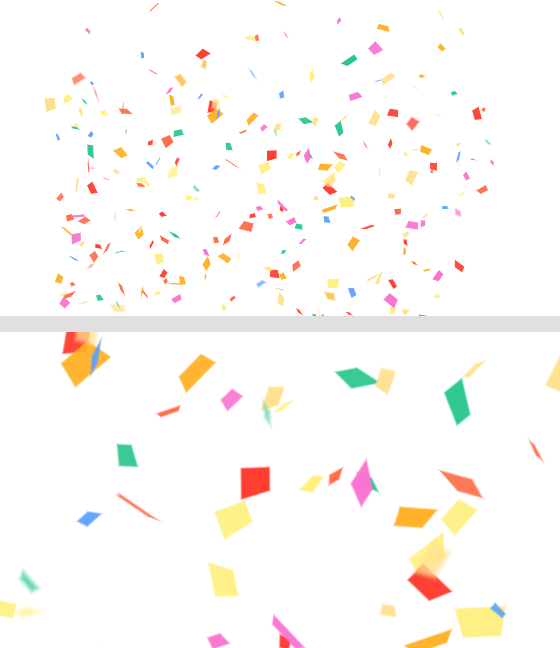
Top, the full canvas; bottom, a detail of the centre.
Write a Shadertoy shader that draws this pattern.

```glsl
// Tumbling paper confetti scattered over a white background.

// Lengths are in canvas heights.
const int LAYERS = 4;
const float CELL = 0.125;          // grid pitch, one piece at most per cell and layer
const float FILL = 0.8;            // chance that a cell holds a piece
const float LENGTH_MIN = 0.018;
const float LENGTH_MAX = 0.047;
const float TILT_MIN = 0.11;       // strongest foreshortening
const float TILT_MAX = 0.97;
const float TAPER = 0.14;          // perspective narrowing
const float EDGE_SHARP = 0.0016;
const float EDGE_BLURRED = 0.0045;
const float BLURRED_SHARE = 0.12;
const float TAU = 6.2831853;

const vec3 PAPER = vec3(1.0);
const vec3 PALETTE[8] = vec3[8](
    vec3(1.00, 0.24, 0.19),        // red
    vec3(1.00, 0.42, 0.28),        // coral
    vec3(1.00, 0.69, 0.14),        // amber
    vec3(1.00, 0.94, 0.50),        // lemon
    vec3(1.00, 0.88, 0.56),        // cream
    vec3(0.98, 0.45, 0.82),        // pink
    vec3(0.16, 0.78, 0.55),        // green
    vec3(0.37, 0.63, 1.00));       // blue

// Integer hash: three random values from 0 to 1.
vec3 hash3(ivec3 seed) {
    uvec3 v = uvec3(seed) * 1664525u + 1013904223u;
    v.x += v.y * v.z; v.y += v.z * v.x; v.z += v.x * v.y;
    v ^= v >> 16u;
    v.x += v.y * v.z; v.y += v.z * v.x; v.z += v.x * v.y;
    return vec3(v >> 8u) / 16777216.0;
}

mat2 rotation(float angle) {
    float c = cos(angle), s = sin(angle);
    return mat2(c, s, -s, c);
}

// Share of cells filled at a place: bare sides, thinner towards the top.
float density(vec2 uv) {
    float sides = smoothstep(0.07, 0.12, uv.x) * (1.0 - smoothstep(0.76, 0.95, uv.x));
    return FILL * sides * mix(1.0, 0.22, smoothstep(0.55, 0.92, uv.y));
}

// Signed distance to a rectangle foreshortened along a random axis.
float pieceDistance(vec2 p, vec2 halfSize, float spin, float axis, float tilt) {
    mat2 unproject = rotation(spin) * rotation(axis)
                   * mat2(1.0, 0.0, 0.0, 1.0 / tilt) * rotation(-axis);
    mat2 rows = transpose(unproject);
    vec2 q = unproject * p;
    halfSize.x *= 1.0 + TAPER * clamp(q.y / halfSize.y, -1.0, 1.0);
    vec2 d = (abs(q) - halfSize) / vec2(length(rows[0]), length(rows[1]));
    return max(d.x, d.y);
}

void mainImage(out vec4 fragColor, in vec2 fragCoord) {
    float aspect = iResolution.x / iResolution.y;
    float pixel = 1.0 / iResolution.y;
    vec2 p = fragCoord * pixel;
    vec3 color = PAPER;

    for (int layer = 0; layer < LAYERS; layer++) {
        // Shift each layer so that the grids do not line up.
        vec2 shift = CELL * fract(float(layer) * vec2(0.37, 0.61));
        ivec2 home = ivec2(floor((p + shift) / CELL));

        for (int j = -1; j <= 1; j++)
        for (int i = -1; i <= 1; i++) {
            ivec2 cell = home + ivec2(i, j);
            vec3 place = hash3(ivec3(cell, layer));
            vec2 center = (vec2(cell) + place.xy) * CELL - shift;
            if (place.z > density(center / vec2(aspect, 1.0))) continue;

            vec3 shape = hash3(ivec3(cell, layer + 40));
            vec3 turn = hash3(ivec3(cell, layer + 80));
            vec3 look = hash3(ivec3(cell, layer + 120));

            // Size and pose
            float size = mix(LENGTH_MIN, LENGTH_MAX, pow(shape.x, 1.5));
            vec2 halfSize = 0.5 * size * vec2(1.0, mix(0.55, 0.85, shape.y));
            float tilt = mix(TILT_MIN, TILT_MAX, pow(shape.z, 1.15));
            float d = pieceDistance(p - center, halfSize, turn.x * TAU, turn.y * TAU, tilt);

            // Paint, with a few pieces out of focus
            bool blurred = look.y < BLURRED_SHARE;
            float edge = max(blurred ? EDGE_BLURRED : EDGE_SHARP, 0.6 * pixel);
            float opacity = blurred ? 0.75 : mix(0.9, 1.0, look.z);
            float cover = opacity * (1.0 - smoothstep(-edge, edge, d));
            color = mix(color, PALETTE[int(look.x * 8.0)], cover);
        }
    }
    fragColor = vec4(color, 1.0);
}
```
